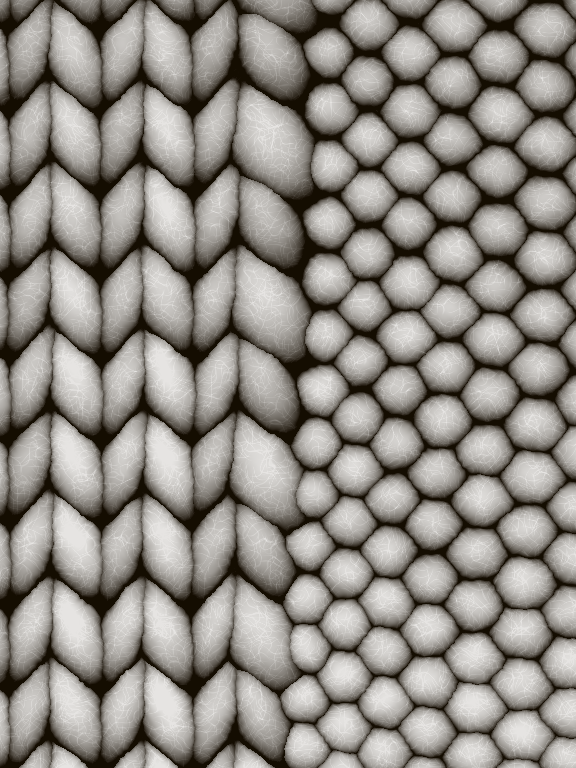
Reproduce this texture procedurally as a Shadertoy shader.

```glsl
// Chunky cream wool: plaited knit columns on the left, slanted rows of round stitches on the right.

float hash(vec2 p) {
    return fract(sin(dot(p, vec2(12.99, 78.23))) * 4375.85);
}

// Thin curling hairs made of layered, rotated sines
float fibres(vec2 p) {
    float sum = 0.0;
    for (int i = 0; i < 9; i++) {
        float n = float(i), a = n * 2.4;
        vec2 q = mat2(cos(a), sin(a), -sin(a), cos(a)) * p;
        q += 0.1 * sin(q.yx * vec2(8.1, 6.3) + n * 1.7);
        q += 0.03 * sin(q.yx * vec2(19.0, 23.0) + n);
        float hair = abs(sin(q.y * 37.0 + 2.5 * sin(q.x * 3.7 + n)));
        float patches = smoothstep(0.0, 0.9, sin(q.x * 11.3 + 3.0 * sin(q.y * 9.7 + n)));
        sum += (1.0 - smoothstep(0.0, 0.36, hair)) * patches;
    }
    return sum;
}

struct Surface {
    float nearest;  // depth of the foremost tuft
    float second;   // depth of the tuft behind it
    vec2 local;     // position inside the foremost tuft
    float tone;
};

// An elliptic tuft whose upper end sinks below its neighbour
void addTuft(inout Surface s, vec2 offset, vec2 radius, float sink, float tone) {
    vec2 local = offset / radius;
    float depth = dot(local, local) - sink * local.y;
    if (depth < s.nearest) {
        s.second = s.nearest;
        s.nearest = depth;
        s.local = local;
        s.tone = tone;
    } else {
        s.second = min(s.second, depth);
    }
}

// Leaning legs of the plaits, seven columns, alternating direction
void addPlaits(inout Surface s, vec2 p) {
    for (int j = 0; j < 7; j++) {
        float col = float(j);
        bool rightLeg = j % 2 == 0, edge = j == 6;
        float row0 = round((p.y - 0.51) / 0.825);
        for (int k = -1; k <= 1; k++) {
            float row = row0 + float(k);
            float rnd = hash(vec2(col, row + 3.0));
            vec2 centre = vec2(-0.16 + 0.46 * col, 0.51 + 0.825 * row);
            centre += (vec2(rnd, hash(vec2(row, col + 9.0))) - 0.5) * vec2(0.04, 0.05);
            vec2 radius = vec2(rightLeg ? 0.285 : 0.24, 0.54);
            float tone = (rightLeg ? 0.02 : -0.08) + 0.06 * (rnd - 0.5);
            if (edge) {
                float bulge = mod(row, 2.0);
                centre += vec2(0.12 - 0.013 * row, 0.06 * bulge);
                radius = vec2(0.33 + 0.1 * bulge - 0.008 * row, 0.54 + 0.06 * bulge);
                tone += 0.06 * bulge - 0.08;
            }
            vec2 d = p - centre;
            d.x -= d.y * (rightLeg ? 0.31 : -0.27);
            radius.x *= 1.0 + (rightLeg ? 0.25 : -0.12) * clamp(d.y, -0.6, 0.6);
            addTuft(s, d, radius, 0.28, tone);
        }
    }
}

// Round stitches on a sheared lattice that tightens downwards
void addBobbles(inout Surface s, vec2 p) {
    float drift = 0.26 * smoothstep(2.0, 7.0, p.y);
    for (int i = 0; i < 7; i++) {
        float col = float(i);
        float x = 3.3 + 0.38 * col + 0.011 * col * col - drift;
        float top = 0.52 - 0.285 * col;
        float pitch = 0.585 + 0.0042 * col;
        float row0 = round((pitch - sqrt(pitch * pitch - 0.0148 * (p.y - top))) / 0.0074);
        for (int k = -1; k <= 1; k++) {
            float row = row0 + float(k);
            float rnd = hash(vec2(col + 20.0, row));
            float y = top + pitch * row - 0.0037 * row * row;
            vec2 d = p - vec2(x, y) - 0.04 * (vec2(rnd, hash(vec2(row, col + 31.0))) - 0.5);
            d.y -= 0.06 * d.x;
            vec2 radius = vec2(0.266 + 0.011 * col, 0.255 + 0.003 * col);
            addTuft(s, d, radius * (0.95 + 0.08 * rnd), 0.0, 0.06 * (rnd - 0.5) - 0.03);
        }
    }
}

void mainImage(out vec4 fragColor, in vec2 fragCoord) {
    vec2 uv = fragCoord / iResolution.xy;
    vec2 p = vec2(uv.x, 1.0 - uv.y) * vec2(5.76, 7.68);

    // Fuzzy outlines
    vec2 woolly = p + 0.008 * sin(p.yx * vec2(15.0, 17.0) + 2.0 * sin(p * 7.0));
    woolly += 0.004 * sin(p.yx * vec2(53.0, 47.0) + 3.0 * sin(p * 23.0));

    Surface s = Surface(1.6, 1.6, vec2(0.0), 0.0);
    addPlaits(s, woolly);
    addBobbles(s, woolly);

    // Rounded shading, light from above, dark creases between tufts
    float d = dot(s.local, s.local);
    float light = 0.9 - 0.36 * d - 0.24 * d * d * d + s.tone;
    light -= 0.15 * s.local.y + 0.04 * s.local.x;
    light -= 0.24 * exp(-4.5 * (s.second - s.nearest));
    light *= mix(1.04, 0.95, uv.y);
    light = mix(0.07, light, 1.0 - smoothstep(1.05, 1.4, s.nearest));

    // Hairs and soft mottling
    float hairs = fibres(p) - 0.9;
    light += hairs * mix(0.03, 0.05, smoothstep(0.1, 0.5, light));
    light += 0.015 * sin(p.x * 9.0 + 2.0 * sin(p.y * 7.0)) * sin(p.y * 11.0 + sin(p.x * 13.0));
    light = clamp(light, 0.08, 0.9);

    vec3 wool = light - vec3(0.0, 0.033, 0.08) * (1.0 - 0.9 * light);
    fragColor = vec4(wool, 1.0);
}
```
